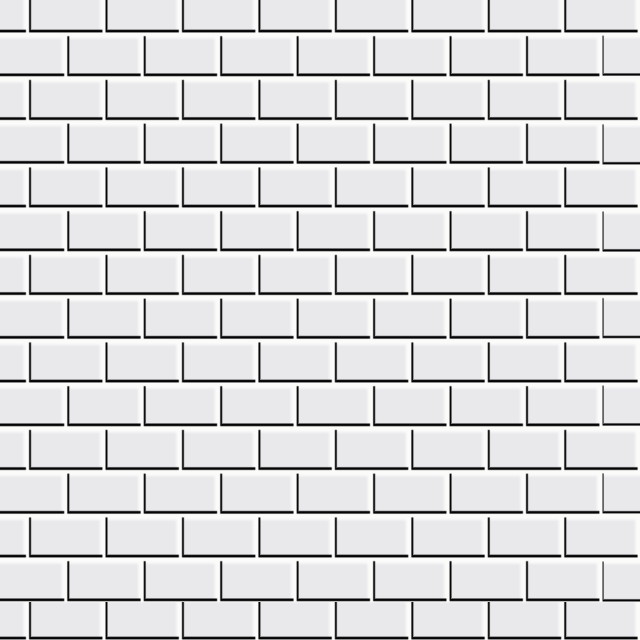
This pattern is drawn by a Shadertoy shader. Its source:

```glsl
// Running-bond wall of pale bricks, each with a dark line on its left and bottom
// sides and a soft white bevel on its top and right. Rows and columns come from
// floor(); soft-edged bands draw the lines. One canvas side is SIDE design units.

#define SIDE 768.0
#define PITCH vec2(91.75, 52.5)    // repeat across and down
#define BRICK vec2(88.0, 48.0)     // brick including its dark lines
#define ORIGIN vec2(34.9, 38.9)    // lower left corner of the first brick, y down
#define LINE vec2(2.3, 3.2)        // thickness of left and bottom lines
#define BEVEL 6.0                  // width of the white fade
#define SOFTNESS 1.2               // half width of the edge blur
#define LAST_ROW 14.0              // bottom row, raised to fit the canvas
#define LAST_RAISE 6.6
#define FACE vec3(0.912, 0.910, 0.922)
#define GROUT vec3(0.985, 0.983, 0.980)
#define INK vec3(0.015, 0.015, 0.020)

float hash(float n) {
    return fract(sin(n * 12.99) * 43758.5);
}

// 1 between lo and hi, with edges blurred by w
float band(float x, float lo, float hi, float w) {
    return smoothstep(lo - w, lo + w, x) * (1.0 - smoothstep(hi - w, hi + w, x));
}

void mainImage(out vec4 fragColor, in vec2 fragCoord) {
    vec2 p = fragCoord / iResolution.xy;
    p = vec2(p.x, 1.0 - p.y) * SIDE;
    float soft = max(SOFTNESS, 0.7 * SIDE / min(iResolution.x, iResolution.y));
    float margin = 2.5;            // keeps blurred edges inside their cell

    // Row, with the raised bottom row taking over just below its neighbour
    float row = ceil((p.y - ORIGIN.y - margin) / PITCH.y);
    float lastStart = ORIGIN.y + (LAST_ROW - 1.0) * PITCH.y + soft;
    row = p.y > lastStart ? LAST_ROW : row;
    float base = ORIGIN.y + row * PITCH.y - LAST_RAISE * step(LAST_ROW, row);

    // Column, with alternate rows moved by half a brick
    float odd = mod(row, 2.0);
    float x = p.x - ORIGIN.x - 0.5 * odd * PITCH.x;
    float column = floor((x + margin) / PITCH.x);
    vec2 q = vec2(x - column * PITCH.x, base - p.y);

    // Cut bricks at the right edge: thinner lines, slightly out of level
    float cut = odd * step(6.5, column);
    q.y += cut * (2.0 * hash(row + 3.0) - 1.0);
    vec2 thickness = LINE - cut * vec2(1.0, 0.5);

    // Face fading into the white bevel
    vec2 fade = 1.0 - smoothstep(BRICK - BEVEL, BRICK, q);
    float face = fade.x * fade.y * step(0.0, q.x) * step(0.0, q.y);
    vec3 color = mix(GROUT, FACE, face);

    // Dark left and bottom lines
    float left = band(q.x, 0.0, thickness.x, soft) * band(q.y, 0.0, BRICK.y, soft);
    float bottom = band(q.y, 0.0, thickness.y, soft) * band(q.x, 0.0, BRICK.x, soft);
    color = mix(color, INK, max(left, bottom));

    fragColor = vec4(color, 1.0);
}
```
